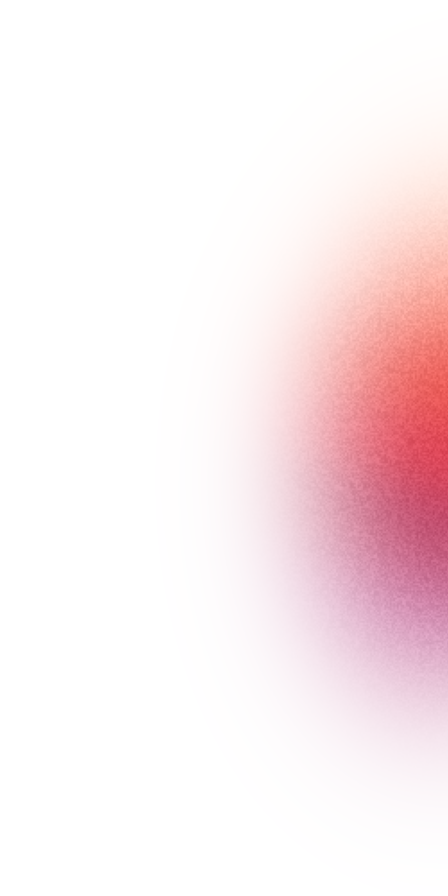
A WebGL 1 fragment shader for this background:

```glsl
precision highp float;
// A soft, grainy glow leaning in from the right edge of a white page.
// An elliptical falloff sets its strength; a tilted vertical ramp runs its
// hue from plum at the bottom through crimson and coral to peach at the top.

uniform vec2 u_resolution;

const vec3 PAPER   = vec3(1.0, 1.0, 1.0);
const vec3 PLUM    = vec3(0.71, 0.25, 0.50);
const vec3 BERRY   = vec3(0.74, 0.25, 0.39);
const vec3 CRIMSON = vec3(0.87, 0.27, 0.34);
const vec3 RED     = vec3(0.92, 0.33, 0.31);
const vec3 CORAL   = vec3(0.97, 0.46, 0.38);
const vec3 PEACH   = vec3(1.0, 0.56, 0.41);

float hash(vec2 cell) {
  vec3 q = fract(vec3(cell.xyx) * 0.1031);
  q += dot(q, q.yzx + 33.33);
  return fract((q.x + q.y) * q.z);
}

// Smooth value noise in 0..1
float valueNoise(vec2 p) {
  vec2 cell = floor(p);
  vec2 f = fract(p);
  f = f * f * (3.0 - 2.0 * f);
  float low = mix(hash(cell), hash(cell + vec2(1.0, 0.0)), f.x);
  float high = mix(hash(cell + vec2(0.0, 1.0)), hash(cell + 1.0), f.x);
  return mix(low, high, f.y);
}

// Strength of a soft ellipse: 1 at its centre, about 0.12 at its radii
float glowStrength(vec2 p, vec2 centre, vec2 radii) {
  float d = length((p - centre) / radii);
  return exp(-2.1 * pow(d, 2.5));
}

// Hue ramp along the height, lowest stop first
vec3 glowColor(float h) {
  vec3 c = mix(PLUM, BERRY, smoothstep(0.55, 0.83, h));
  c = mix(c, CRIMSON, smoothstep(0.80, 1.00, h));
  c = mix(c, RED, smoothstep(0.96, 1.16, h));
  c = mix(c, CORAL, smoothstep(1.12, 1.38, h));
  return mix(c, PEACH, smoothstep(1.34, 1.66, h));
}

// Fine speckle in -1..1 from two scales of noise
float grain(vec2 p) {
  float fine = valueNoise(p * 250.0);
  float coarse = valueNoise(p * 130.0 + 17.0);
  return (0.7 * fine + 0.3 * coarse) * 2.0 - 1.0;
}

void main() {
  // Canvas space: x in 0..1, y in 0..2
  vec2 p = gl_FragCoord.xy / u_resolution * vec2(1.0, 2.0);

  // Glow, with a slight lean to the right at the top
  vec2 centre = vec2(1.04, 1.0);
  vec2 leaned = p - vec2(0.05 * (p.y - centre.y), 0.0);
  float strength = glowStrength(leaned, centre, vec2(0.456, 0.664));

  // Hue ramp tilted so the warm tones gather at the upper right
  float height = p.y - 0.25 * (1.0 - p.x);
  vec3 color = mix(PAPER, glowColor(height), strength);

  // Grain fades out with the glow
  color += 0.055 * grain(p) * smoothstep(0.0, 0.7, strength);

  gl_FragColor = vec4(clamp(color, 0.0, 1.0), 1.0);
}
```
